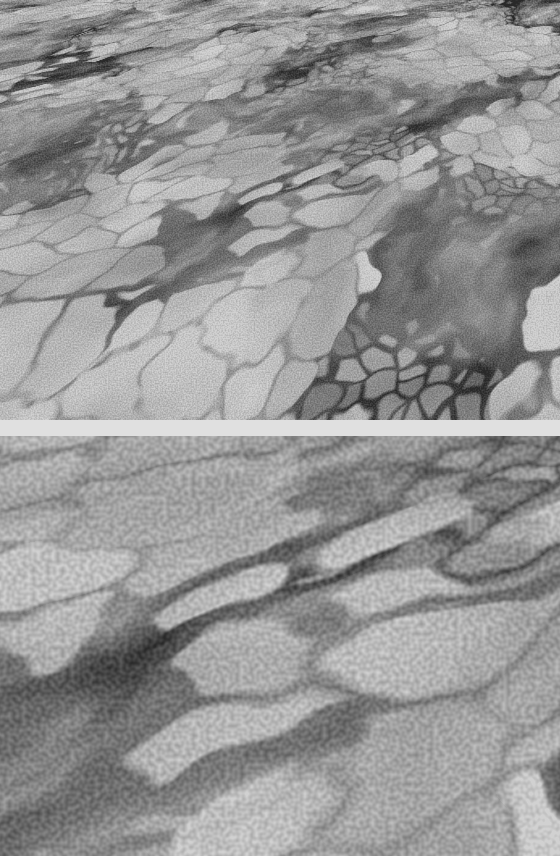
Top: the whole. Bottom: its middle third, enlarged.
A WebGL 2 fragment shader for this texture:

```glsl
#version 300 es
precision highp float;
// Drifting sea ice seen obliquely: packs of pale cracked floes on dark, swirling water.
// A perspective ground plane carries rounded Voronoi floes, whose gaps widen as a
// noise density falls; warped fbm shades the water and fine noise adds grain.

#define HORIZON 1.45      // height of the vanishing line
#define DEPTH 1.3         // foreshortening of the plane
#define SLANT 0.45        // drift of the bands up to the right
#define FLOE_SCALE 10.0
#define DEBRIS_SCALE 23.0
#define PACK_SCALE 2.3    // frequency of the ice packs
#define PACK_GAP 0.23     // mean half gap between floes
#define SOFTNESS 0.004    // edge blur in canvas heights
#define SEA_TONE 0.435
#define SEA_CONTRAST 0.62
#define ICE_TONE 0.725
#define GRAIN 0.11

uniform vec2 u_resolution;
out vec4 fragColor;

vec2 hash2(vec2 p) {
    vec3 q = fract(p.xyx * vec3(0.1031, 0.1030, 0.0973));
    q += dot(q, q.yzx + 33.33);
    return fract((q.xx + q.yz) * q.zy);
}

float cornerSlope(vec2 cell, vec2 offset) {
    float angle = 6.2832 * hash2(cell).x;
    return dot(vec2(cos(angle), sin(angle)), offset);
}

float gradientNoise(vec2 p) {
    vec2 i = floor(p), f = p - i;
    vec2 w = f * f * f * (f * (f * 6.0 - 15.0) + 10.0);
    vec2 e = vec2(1.0, 0.0);
    float low = mix(cornerSlope(i, f), cornerSlope(i + e, f - e), w.x);
    float high = mix(cornerSlope(i + e.yx, f - e.yx), cornerSlope(i + e.xx, f - e.xx), w.x);
    return 1.4 * mix(low, high, w.y);
}

float fbm(vec2 p) {
    float sum = 0.0, amplitude = 0.5;
    for (int i = 0; i < 5; i++) {
        sum += amplitude * gradientNoise(p);
        p = mat2(1.6, 1.2, -1.2, 1.6) * p + 17.3;
        amplitude *= 0.5;
    }
    return sum;
}

float smoothMin(float a, float b, float k) {
    float h = max(k - abs(a - b), 0.0) / k;
    return min(a, b) - 0.25 * h * h * k;
}

// x: rounded distance to the cell border, y: random value of the cell
vec2 floeCell(vec2 p) {
    vec2 i = floor(p), f = p - i;
    vec2 nearest = vec2(0.0), home = vec2(0.0);
    float best = 8.0;
    for (int y = -1; y <= 1; y++)
    for (int x = -1; x <= 1; x++) {
        vec2 g = vec2(x, y);
        vec2 r = g + 0.1 + 0.8 * hash2(i + g) - f;
        if (dot(r, r) < best) { best = dot(r, r); nearest = r; home = g; }
    }
    float border = 1.0;
    for (int y = -2; y <= 2; y++)
    for (int x = -2; x <= 2; x++) {
        vec2 g = home + vec2(x, y);
        vec2 r = g + 0.1 + 0.8 * hash2(i + g) - f;
        vec2 d = r - nearest;
        if (dot(d, d) > 1e-5)
            border = smoothMin(border, dot(0.5 * (nearest + r), normalize(d)), 0.13);
    }
    return vec2(border, hash2(i + home + 71.0).y);
}

void main() {
    vec2 uv = gl_FragCoord.xy / u_resolution.y;

    // Perspective plane, slanted and stretched along the drift
    float z = 1.0 / (HORIZON - uv.y);
    vec2 ground = vec2((uv.x - 0.67) * z, DEPTH * z);
    ground = vec2(0.75 * ground.x, ground.y - SLANT * ground.x) + 5.0;
    vec2 swirl = vec2(fbm(ground * 2.2), fbm(ground * 2.2 + 31.7));
    vec2 ragged = vec2(gradientNoise(ground * 27.0), gradientNoise(ground * 27.0 + 9.1));
    vec2 ice = ground + 0.16 * swirl + 0.007 * ragged;

    // Water with wisps, paler towards the distance
    float wisps = fbm(ground * vec2(2.4, 3.2) + 1.5 * swirl);
    float streaks = fbm(ground * vec2(5.0, 12.0) + 2.5 * swirl + 3.0);
    float far = smoothstep(0.6, 1.0, uv.y);
    float sea = SEA_TONE + SEA_CONTRAST * wisps + (0.12 + 0.3 * far) * streaks + 0.05 * far;

    // Packs of floes: dense ones keep only thin, pale cracks
    float density = gradientNoise(ice * PACK_SCALE + 2.6) + 0.35 * gradientNoise(ice * 5.5 + 8.2);
    vec2 floe = floeCell(ice * FLOE_SCALE);
    float gap = max(PACK_GAP - 1.2 * density + 0.16 * (floe.y - 0.5), 0.035);
    float soft = SOFTNESS * FLOE_SCALE * z * DEPTH;
    float cover = smoothstep(gap - soft, gap + soft, floe.x);
    sea = mix(sea, 0.59, 0.75 * smoothstep(0.08, 0.3, density));

    // Small debris drifting between the packs
    vec2 chip = floeCell(ice * DEBRIS_SCALE + 40.0);
    float chipGap = max(0.36 - 0.8 * gradientNoise(ice * 3.4 + 14.0) + 0.3 * (chip.y - 0.5), 0.08);
    float chipSoft = SOFTNESS * DEBRIS_SCALE * z * DEPTH;
    float debris = smoothstep(chipGap - chipSoft, chipGap + chipSoft, chip.x);

    // Ice tone, with some floes half drowned
    float drowned = smoothstep(-0.35, 0.15, fbm(ice * 4.0 + 21.0) + 0.2 * (floe.y - 0.3));
    float iceTone = ICE_TONE + 0.13 * fbm(ice * 6.0 + 12.0) + 0.06 * (floe.y - 0.5);
    float tone = mix(sea, iceTone - 0.03, debris * mix(0.45, 0.9, chip.y));
    tone = mix(tone, iceTone, cover * mix(0.6, 1.0, drowned));

    tone += GRAIN * gradientNoise(uv * 260.0);
    fragColor = vec4(vec3(clamp(tone, 0.16, 0.82)), 1.0);
}
```
